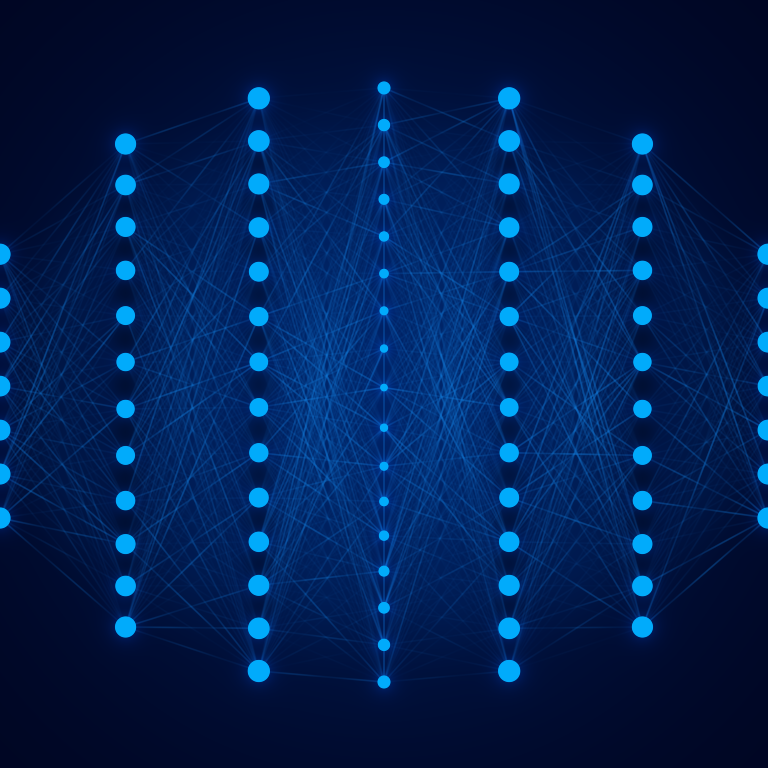
Give the GLSL for this background, as a Shadertoy shader.

```glsl
// Layered network: mirrored columns of glowing nodes joined by a dense web of fine blue lines.

// Columns, listed from the centre outward, in canvas units
const vec4 COLUMN_OFFSET = vec4(0.0, 0.163, 0.3365, 0.5);
const vec4 COLUMN_TOP = vec4(0.8855, 0.8720, 0.8125, 0.6690);
const vec4 COLUMN_BOTTOM = vec4(0.1120, 0.1263, 0.1836, 0.3255);
const vec4 COLUMN_WARP = vec4(0.0, 0.0039, 0.0070, 0.0);
const ivec4 NODE_COUNT = ivec4(17, 14, 12, 7);
const vec4 RADIUS_MIDDLE = vec4(0.0050, 0.0120, 0.0118, 0.0135);
const vec4 RADIUS_END = vec4(0.0085, 0.0145, 0.0138, 0.0138);
const float CENTRE_SAG = 0.0092;

// Lines and light
const float LINE_WIDTH = 0.0007;
const float LINE_FAINT = 0.08;
const float LINE_STRONG = 0.62;
const float STRIP_WIDTH = 0.018;
const float STRIP_DARKNESS = 0.34;
const float GLOW_SIZE = 0.009;
const float GLOW_STRENGTH = 0.20;
const float HALO_SIZE = 0.42;

const vec3 EDGE_COLOR = vec3(0.0, 0.018, 0.125);
const vec3 CENTRE_COLOR = vec3(0.0, 0.122, 0.365);
const vec3 HAZE_COLOR = vec3(0.0, 0.030, 0.060);
const vec3 LINE_COLOR = vec3(0.06, 0.47, 0.84);
const vec3 GLOW_COLOR = vec3(0.0, 0.25, 0.75);
const vec3 NODE_COLOR = vec3(0.005, 0.67, 0.985);

float hash(vec2 p) {
    return fract(sin(dot(p, vec2(127.1, 311.7))) * 43758.5453);
}

// Position down a column: 0 at the top, 1 at the bottom
float nodeFraction(int column, int index) {
    return float(index) / float(NODE_COUNT[column] - 1);
}

float nodeHeight(int column, int index) {
    float t = nodeFraction(column, index);
    float y = mix(COLUMN_TOP[column], COLUMN_BOTTOM[column], t);
    y += COLUMN_WARP[column] * sin(6.28318 * t);
    if (column == 0) {
        float s = (t - 0.62) / 0.12;
        y -= CENTRE_SAG * exp(-s * s);
    }
    return y;
}

// Summed light of every connection across one gap; u runs from inner to outer column
float webLight(int gap, float u, float y, float side, float px) {
    float run = COLUMN_OFFSET[gap + 1] - COLUMN_OFFSET[gap];
    float light = 0.0;
    for (int i = 0; i < NODE_COUNT[gap]; i++) {
        float inner = nodeHeight(gap, i);
        for (int j = 0; j < NODE_COUNT[gap + 1]; j++) {
            float outer = nodeHeight(gap + 1, j);
            float rise = outer - inner;
            float dist = abs(y - inner - rise * u) * run / length(vec2(run, rise));
            float cover = 1.0 - smoothstep(0.0, LINE_WIDTH + px, dist);
            if (cover > 0.0) {
                float h = hash(vec2(float(i + 20 * gap), float(j) + 31.0 * side));
                float ripple = 0.7 + 0.3 * sin(u * 11.0 + h * 40.0);
                light += cover * ripple * (LINE_FAINT + LINE_STRONG * h * h * h * h);
            }
        }
    }
    return light;
}

// x: solid node cover, y: surrounding glow
vec2 nodeLight(int column, vec2 q, float px) {
    vec2 light = vec2(0.0);
    for (int i = 0; i < NODE_COUNT[column]; i++) {
        float ends = abs(2.0 * nodeFraction(column, i) - 1.0);
        float radius = mix(RADIUS_MIDDLE[column], RADIUS_END[column], ends);
        vec2 centre = vec2(COLUMN_OFFSET[column], nodeHeight(column, i));
        float dist = length(q - centre) - radius;
        light.x = max(light.x, 1.0 - smoothstep(-0.6 * px, 0.6 * px, dist));
        light.y += exp(-max(dist, 0.0) / GLOW_SIZE);
    }
    return light;
}

void mainImage(out vec4 fragColor, in vec2 fragCoord) {
    vec2 p = fragCoord / iResolution.xy;
    float px = 1.0 / min(iResolution.x, iResolution.y);
    vec2 q = vec2(abs(p.x - 0.5), p.y);
    float side = step(0.5, p.x);
    int gap = q.x < COLUMN_OFFSET[1] ? 0 : (q.x < COLUMN_OFFSET[2] ? 1 : 2);
    float u = (q.x - COLUMN_OFFSET[gap]) / (COLUMN_OFFSET[gap + 1] - COLUMN_OFFSET[gap]);

    // Background halo and the haze within the web
    float r = length(p - 0.5) / HALO_SIZE;
    vec3 color = mix(EDGE_COLOR, CENTRE_COLOR, exp(-r * r));
    float top = mix(COLUMN_TOP[gap], COLUMN_TOP[gap + 1], u);
    float bottom = mix(COLUMN_BOTTOM[gap], COLUMN_BOTTOM[gap + 1], u);
    float inside = smoothstep(-0.02, 0.12, min(top - p.y, p.y - bottom));
    color += HAZE_COLOR * inside * sin(3.14159 * u);

    // Dark strips behind the wide columns
    vec2 s = (q.x - COLUMN_OFFSET.yz) / STRIP_WIDTH;
    float strip = (exp(-s.x * s.x) + exp(-s.y * s.y)) * inside;
    color *= 1.0 - STRIP_DARKNESS * strip;

    // Connections, brightest around mid height
    float v = (p.y - 0.5) / 0.28;
    float fade = mix(0.4, 1.0, exp(-v * v)) * (1.0 - 0.4 * strip);
    float web = webLight(gap, u, p.y, side, px) * fade;
    float spine = 1.0 - smoothstep(0.0, LINE_WIDTH + px, q.x);
    web += 0.45 * spine * step(COLUMN_BOTTOM[0], p.y) * step(p.y, COLUMN_TOP[0]);
    color = mix(color, LINE_COLOR, 1.0 - exp(-web));

    // Nodes on both sides of the gap
    vec2 nodes = nodeLight(gap, q, px) + nodeLight(gap + 1, q, px);
    color += GLOW_COLOR * GLOW_STRENGTH * nodes.y;
    color = mix(color, NODE_COLOR, min(nodes.x, 1.0));
    fragColor = vec4(color, 1.0);
}
```
